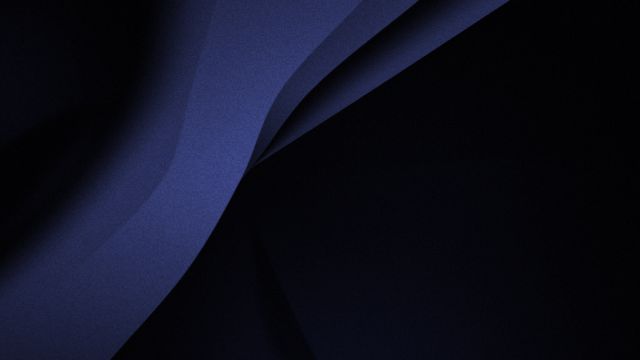
A Shadertoy shader for this background:

```glsl
// Folded indigo satin on near-black: a broad S-shaped ribbon, a fan of two petals
// and dim panels. Each fold edge is a spline x(y); layers are shaded by the
// distance to their edges and painted back to front, then covered in fine grain.

const vec3 BLACK = vec3(0.008, 0.008, 0.014);
const vec3 NAVY = vec3(0.050, 0.058, 0.130);
const vec3 INDIGO = vec3(0.235, 0.270, 0.520);

float hash(vec2 cell) {
    vec3 q = fract(vec3(cell.xyx) * 0.1031);
    q += dot(q, q.yzx + 33.33);
    return fract((q.x + q.y) * q.z);
}

// Cubic Hermite segment from a to b; before and after shape its tangents
float segment(float before, float a, float b, float after, float t) {
    float ma = 0.5 * (b - before);
    float mb = 0.5 * (after - a);
    float rise = b - a;
    return a + t * (ma + t * (3.0 * rise - 2.0 * ma - mb + t * (ma + mb - 2.0 * rise)));
}

// Smooth curve through five values spaced evenly over y = 0..1
float spline(float y, float a, float b, float c, float d, float e) {
    float k = clamp(y, 0.0, 1.0) * 4.0;
    if (k < 1.0) return segment(2.0 * a - b, a, b, c, k);
    if (k < 2.0) return segment(a, b, c, d, k - 1.0);
    if (k < 3.0) return segment(b, c, d, e, k - 2.0);
    return segment(c, d, e, 2.0 * e - d, k - 3.0);
}

// Coverage of the positive side of an edge
float cover(float dist, float softness) {
    return smoothstep(-softness, softness, dist);
}

// Soft elliptical pool of light
float glow(vec2 p, vec2 center, vec2 radius) {
    vec2 q = (p - center) / radius;
    return exp(-dot(q, q));
}

// Dim panels on the right and the narrow pleat at the bottom
vec3 panels(vec2 p, float aa) {
    float seam = 0.525 + 0.10 * (p.x - 1.04);
    float lower = cover(seam - p.y, 0.012) * smoothstep(0.68, 1.15, p.x);
    float light = 0.16 * glow(p, vec2(1.15, 0.62), vec2(0.38, 0.25));
    light += 0.10 * lower * glow(p, vec2(1.25, 0.42), vec2(0.35, 0.25));
    light += 0.80 * glow(p, vec2(0.98, -0.08), vec2(0.52, 0.40));

    float pleat = 0.88 - 0.52 * p.y + 0.18 * p.y * p.y;
    float inside = pleat - p.x;
    float width = 0.13 * (1.0 - smoothstep(0.0, 0.46, p.y)) + 0.012;
    float shade = cover(inside, aa + 0.004) * (1.0 - smoothstep(0.5 * width, width, inside));
    light *= 1.0 - 0.65 * shade * (1.0 - smoothstep(0.30, 0.44, p.y));
    light *= mix(0.55, 1.0, smoothstep(0.45, 0.68, p.x));
    return mix(BLACK, NAVY, light);
}

// Dark cloth at the upper left with a faint leaf-shaped fold
vec3 leftCloth(vec2 p, float ribbonLeft) {
    float leaf = 0.585 + 0.75 * p.x - 0.95 * p.x * p.x;
    float light = 0.42 * cover(p.y - leaf, 0.025) * glow(p, vec2(0.0, 0.74), vec2(0.24, 0.26));
    light += 0.28 * glow(vec2(ribbonLeft - p.x, p.y), vec2(0.05, 0.50), vec2(0.05, 0.17));
    return mix(BLACK, NAVY, light);
}

// Main ribbon: a darker strip left of the crease, a bright sheet right of it
float ribbonLight(vec2 p, float left, float right, float aa) {
    float crease = spline(p.y, -0.10, 0.208, 0.451, 0.530, 0.602);
    float along = spline(p.y, 0.38, 0.70, 0.98, 0.88, 0.70);
    float across = clamp((p.x - left) / (right - left), 0.0, 1.0);
    float sheet = along * mix(0.72, 1.0, across);
    float strip = sheet * mix(0.90, 0.80, smoothstep(0.15, 0.55, across));
    float fade = smoothstep(0.10, 0.50, p.y);
    float light = mix(mix(sheet, strip, fade), sheet, cover(p.x - crease, aa + 0.004));
    return light * smoothstep(-0.03, 0.17, p.x - left);
}

void mainImage(out vec4 fragColor, in vec2 fragCoord) {
    vec2 p = fragCoord / iResolution.y;
    float aa = 1.0 / iResolution.y;

    // Edges from left to right
    float left = spline(p.y, -0.35, -0.035, 0.205, 0.365, 0.428);
    float right = spline(p.y, 0.306, 0.520, 0.668, 0.780, 1.007);
    float inner = spline(p.y, 0.100, 0.400, 0.668, 0.865, 1.164);
    float outer = spline(p.y, -0.150, 0.250, 0.645, 1.035, 1.417);

    vec3 color = panels(p, aa);

    // Outer petal: black in its valley, brighter toward the straight rim
    float opening = smoothstep(0.52, 0.78, p.y);
    float slope = clamp((p.x - inner) / max(outer - inner, 0.001), 0.0, 1.0);
    float outerLight = mix(0.03, 0.60, smoothstep(0.05, 0.90, slope)) * mix(0.55, 1.0, opening);
    color = mix(color, mix(BLACK, INDIGO, outerLight), cover(outer - p.x, 1.5 * aa));

    // Inner petal: shadowed where the fan gathers
    float reach = clamp((p.x - right) / max(inner - right, 0.001), 0.0, 1.0);
    float innerLight = mix(0.25, 0.62, opening) * mix(0.80, 1.0, reach);
    color = mix(color, mix(BLACK, INDIGO, innerLight), cover(inner - p.x, 1.5 * aa));

    // Ribbon over the fan, fading into the cloth on its left
    float light = ribbonLight(p, left, right, aa);
    vec3 ribbon = mix(leftCloth(p, left), INDIGO, light);
    color = mix(color, ribbon, cover(right - p.x, 1.3 * aa));

    // Woven grain, stronger on lit cloth
    float grain = hash(floor(p * 288.0)) - 0.5;
    color += grain * (0.008 + 0.12 * color);
    fragColor = vec4(max(color, 0.0), 1.0);
}
```
